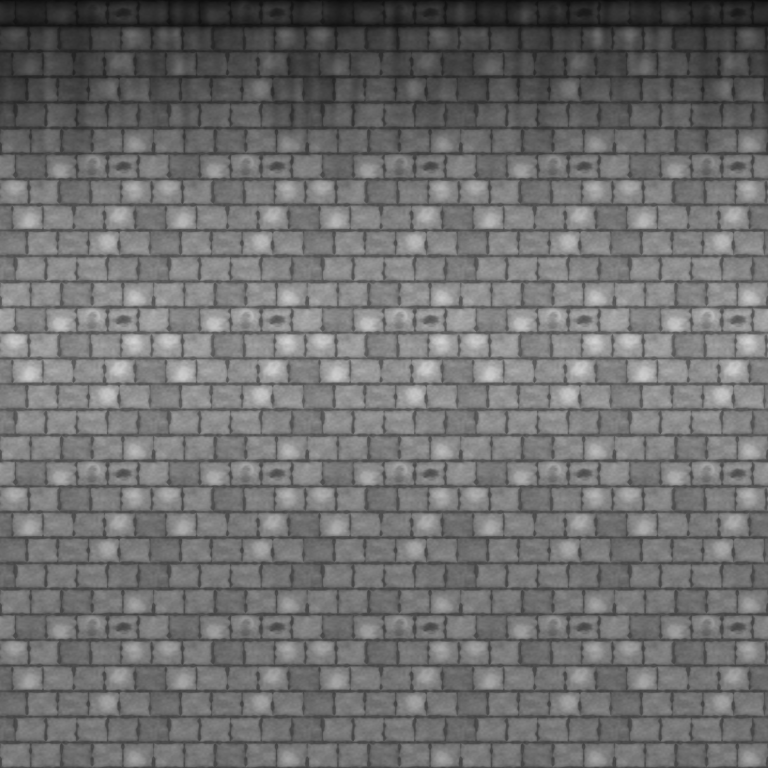
Write a Shadertoy shader that draws this texture.

```glsl
const vec2 BRICKS = vec2(25.0, 30.0);   // bricks across and down the canvas
const vec2 TILE = vec2(5.0, 6.0);       // bricks in one repeating block
const float BRICK_ASPECT = 1.2;
const float MORTAR_TONE = 0.60;

// Per-row settings inside a block, counted from the top; -1 means none
const float JOINT_SHIFT[6] = float[6](0.5, 0.94, 0.4, 0.88, 0.5, 0.0);
const float WORN_COLUMN[6] = float[6](1.0, 4.0, 0.0, 2.0, -1.0, 4.0);
const float CHIPPED_COLUMN[6] = float[6](2.0, 3.0, 3.0, -1.0, -1.0, -1.0);
const float DARK_COLUMN[6] = float[6](0.0, 1.0, 4.0, 4.0, 4.0, 2.0);

float hash(vec2 p) {
    vec3 q = fract(p.xyx * 0.1031);
    q += dot(q, q.yzx + 33.33);
    return fract((q.x + q.y) * q.z);
}

// Value noise that wraps after the given period
float noise(vec2 p, vec2 period) {
    vec2 i = floor(p);
    vec2 f = fract(p);
    f = f * f * (3.0 - 2.0 * f);
    vec2 a = mod(i, period);
    vec2 b = mod(i + 1.0, period);
    return mix(mix(hash(a), hash(vec2(b.x, a.y)), f.x),
               mix(hash(vec2(a.x, b.y)), hash(b), f.x), f.y);
}

float tileNoise(vec2 p, vec2 scale) {
    return noise(p * scale, TILE * scale);
}

float fbm(vec2 p, vec2 scale) {
    float sum = 0.0;
    float weight = 0.5;
    for (int i = 0; i < 3; i++) {
        sum += weight * tileNoise(p, scale);
        scale *= 2.0;
        weight *= 0.5;
    }
    return sum / 0.875;
}

float sameColumn(float a, float b) {
    return 1.0 - step(0.5, abs(a - b));
}

float spot(vec2 local, vec2 centre, float radius, float warp) {
    float d = length((local - centre) * vec2(BRICK_ASPECT, 1.0)) + warp;
    return 1.0 - smoothstep(radius * 0.2, radius, d);
}

// Tone of the bricks and mortar before lighting, about 1 on a plain brick
float masonry(vec2 p, float pixel) {
    int row = int(mod(floor(p.y), TILE.y));
    float x = p.x - JOINT_SHIFT[row];
    vec2 cell = vec2(mod(floor(x), TILE.x), float(row));
    vec2 local = vec2(fract(x), fract(p.y));

    // Stone surface: mottling, fine grain and a tone for each brick
    float mottle = fbm(p, vec2(3.0, 4.0)) - 0.5;
    float grain = tileNoise(p, vec2(13.0, 11.0)) - 0.5;
    float tone = 1.0 + 0.26 * mottle + 0.08 * grain;
    tone += 0.08 * (hash(cell + 17.0) - 0.5);
    tone -= 0.13 * sameColumn(cell.x, DARK_COLUMN[row]);

    // Pale worn patches
    float worn = max(sameColumn(cell.x, WORN_COLUMN[row]),
                     sameColumn(cell.x, CHIPPED_COLUMN[row]));
    vec2 centre = 0.3 + 0.4 * vec2(hash(cell + 3.1), hash(cell + 8.7));
    tone += 0.32 * worn * spot(local, centre, 0.55, 0.5 * mottle);

    // Dark pits in the first row of each block
    float pitted = (row == 0 ? 1.0 : 0.0) * step(1.5, cell.x) * step(cell.x, 3.5);
    tone -= 0.36 * pitted * spot(local, vec2(0.5), 0.42, 0.5 * mottle);

    // Ragged joints with soft shade along the brick edges
    vec2 inset = (0.5 - abs(local - 0.5)) * vec2(BRICK_ASPECT, 1.0);
    float ragged = 0.12 * (tileNoise(p, vec2(7.0, 6.0)) - 0.5);
    float edge = min(inset.x + 0.015 + ragged, inset.y + 0.5 * ragged);
    float soft = max(0.045, 0.75 * pixel);
    tone *= mix(0.88, 1.0, smoothstep(0.03, 0.2, edge));
    return mix(MORTAR_TONE + 0.1 * grain, tone, smoothstep(0.05 - soft, 0.05 + soft, edge));
}

// Pale band across the middle, falling off towards the top
float wallLight(float height) {
    float band = (height - 0.55) / 0.18;
    float light = 0.475 + 0.115 * exp(-band * band);
    return light * (1.0 - 0.34 * smoothstep(0.74, 0.96, height));
}

// Streaks running down from the top course
float drips(vec2 uv) {
    float reach = noise(vec2(uv.x * 38.0, 2.0), vec2(512.0));
    float streak = noise(uv * vec2(95.0, 7.0), vec2(512.0));
    float fade = smoothstep(0.88 - 0.22 * reach, 0.97, uv.y);
    return 1.0 - fade * (0.36 * streak + 0.18 * reach - 0.14);
}

// Dark top course, its lower shadow line and the upper border
float topCourse(float height) {
    float base = 1.0 - 1.0 / BRICKS.y;
    float line = (height - base) / 0.006;
    float shade = mix(1.0, 0.70, smoothstep(base - 0.003, base + 0.003, height));
    return shade * (1.0 - 0.35 * exp(-line * line)) * (1.0 - 0.4 * smoothstep(0.985, 1.0, height));
}

void mainImage(out vec4 fragColor, in vec2 fragCoord) {
    vec2 uv = fragCoord / iResolution.xy;
    vec2 p = vec2(uv.x, 1.0 - uv.y) * BRICKS;
    float grey = masonry(p, BRICKS.y / iResolution.y);
    grey *= wallLight(uv.y) * drips(uv) * topCourse(uv.y);
    fragColor = vec4(vec3(clamp(grey, 0.0, 1.0)), 1.0);
}
```
